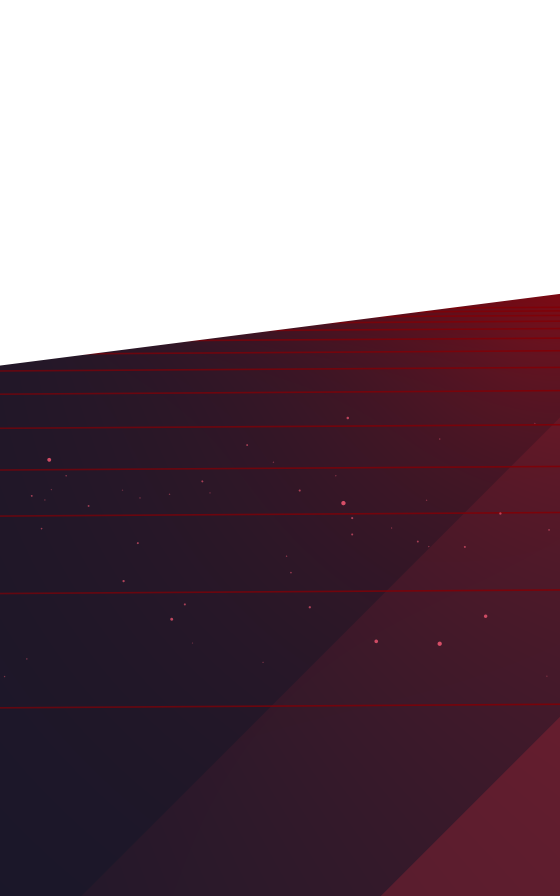
This background is drawn by a Shadertoy shader. Its source:

```glsl
// Dark red slanted panel with perspective lines, diagonal stripes and scattered specks under a white sky.
#define NAVY vec3(0.085, 0.093, 0.162)
#define GLOW_RED vec3(0.46, 0.075, 0.125)
#define STRIPE_RED vec3(0.85, 0.16, 0.23)
#define LINE_RED vec3(0.50, 0.0, 0.025)
#define SPECK_PINK vec3(0.88, 0.32, 0.42)
#define HORIZON vec2(0.625, 0.672)
#define EDGE_SLOPE 0.128
#define LINE_SLOPE 0.0064
#define LINE_COUNT 14
#define LINE_HALF_WIDTH 0.0009
#define SPECK_COUNT 44

float hash(float n) {
    return fract(sin(n * 127.1 + 11.7) * 43758.5453);
}

// Antialiased coverage of a signed distance, negative inside.
float coverage(float dist) {
    return clamp(0.5 - dist * iResolution.y, 0.0, 1.0);
}

// Drop of the k-th line below the horizon: shrinking, slightly uneven gaps.
float lineDrop(float k) {
    float perspective = 0.458 * exp(-0.268 * k - 0.11 * sin(k * 0.2856));
    float unevenness = 0.0115 * k * sin(1.2 * k) * exp(-0.15 * k * k);
    return perspective - unevenness;
}

float perspectiveLines(vec2 p) {
    float lines = 0.0;
    for (int i = 0; i < LINE_COUNT; i++) {
        float y = HORIZON.y - lineDrop(float(i)) + LINE_SLOPE * (p.x - HORIZON.x);
        lines = max(lines, coverage(abs(p.y - y) - LINE_HALF_WIDTH));
    }
    return lines;
}

// Specks gather in two loose horizontal bands; most of them are tiny.
float specks(vec2 p) {
    float light = 0.0;
    for (int i = 0; i < SPECK_COUNT; i++) {
        float id = float(i);
        float bandY = hash(id + 0.3) < 0.6 ? 0.455 : 0.285;
        float spread = hash(id + 60.1) + hash(id + 90.7) - 1.0;
        vec2 center = vec2(HORIZON.x * hash(id + 30.5), bandY + 0.09 * spread);
        float size = hash(id + 120.9);
        float radius = mix(0.0007, 0.0024, size * size * size);
        float dotMask = coverage(length(p - center) - radius);
        light = max(light, dotMask * mix(0.3, 0.95, size));
    }
    return light;
}

void mainImage(out vec4 fragColor, in vec2 fragCoord) {
    vec2 p = fragCoord / iResolution.y;
    float across = clamp(p.x / HORIZON.x, 0.0, 1.0);
    float edgeDist = p.y - HORIZON.y - EDGE_SLOPE * (p.x - HORIZON.x);

    // Navy ground with a glow from the upper right corner
    vec3 color = mix(NAVY, GLOW_RED, exp(-3.3 * length(p - HORIZON)));

    // Red haze along the slanted edge
    float haze = exp(-abs(edgeDist) / 0.035) * across * across;
    color = mix(color, LINE_RED, 0.55 * haze);

    // Two diagonal stripes
    float diagonal = (p.x - p.y) * 0.7071;
    float wideStripe = coverage(0.0643 - diagonal);
    float cornerStripe = coverage(0.3005 - diagonal);
    color = mix(color, STRIPE_RED, wideStripe * mix(0.03, 0.14, across));
    color = mix(color, STRIPE_RED, cornerStripe * 0.23);

    // Lines and specks
    float lineFade = mix(0.7, 0.9, across);
    color = mix(color, LINE_RED, perspectiveLines(p) * lineFade);
    color = mix(color, SPECK_PINK, specks(p));

    // White area above the slanted edge
    color = mix(vec3(1.0), color, coverage(edgeDist));
    fragColor = vec4(color, 1.0);
}
```
